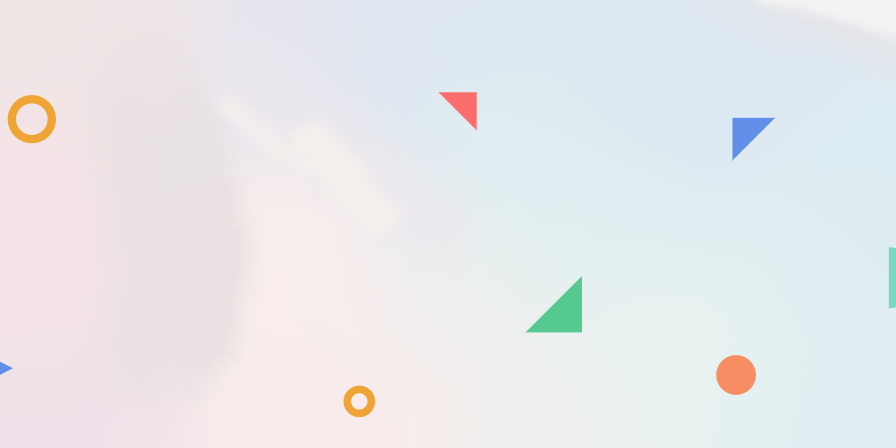
Give the GLSL for this background, as a Shadertoy shader.

```glsl
// Pale pastel watercolour wash with small scattered rings, discs and triangles.

// Layered sines give the washes a hand-painted wobble.
vec2 wobble(vec2 p) {
    vec2 offset = vec2(0.0);
    float size = 1.0;
    for (int i = 0; i < 4; i++) {
        offset += size * sin(p.yx * vec2(9.0, 7.0) / size + vec2(1.3, 4.1) + offset * 5.0);
        p = mat2(0.8, -0.6, 0.6, 0.8) * p;
        size *= 0.55;
    }
    return offset * 0.012;
}

// Adds a soft colour spot to a weighted sum.
void addWash(inout vec4 sum, vec2 p, vec2 center, float radius, vec3 color) {
    vec2 q = (p - center) / radius;
    sum += vec4(color, 1.0) * (exp(-dot(q, q)) + 0.0002);
}

float segment(vec2 p, vec2 a, vec2 b) {
    vec2 ab = b - a;
    return length(p - a - ab * clamp(dot(p - a, ab) / dot(ab, ab), 0.0, 1.0));
}

float ring(vec2 p, float radius, float halfWidth) {
    return abs(length(p) - radius) - halfWidth;
}

// Right triangle with equal legs; direction points along the legs.
float cornerTriangle(vec2 p, vec2 direction, float leg) {
    vec2 q = p * direction;
    return max(max(-q.x, -q.y), (q.x + q.y - leg) * 0.7071);
}

void fill(inout vec3 color, vec3 paint, float dist) {
    float pixel = 1.0 / iResolution.y;
    color = mix(color, paint, smoothstep(0.7 * pixel, -0.7 * pixel, dist));
}

vec3 background(vec2 p) {
    vec2 q = p + wobble(p);

    // Broad washes
    vec4 sum = vec4(0.0);
    addWash(sum, q, vec2(0.00, 1.00), 0.20, vec3(0.927, 0.902, 0.895));
    addWash(sum, q, vec2(0.27, 0.90), 0.22, vec3(0.945, 0.900, 0.902));
    addWash(sum, q, vec2(0.04, 0.48), 0.26, vec3(0.960, 0.890, 0.905));
    addWash(sum, q, vec2(0.10, 0.03), 0.24, vec3(0.942, 0.887, 0.918));
    addWash(sum, q, vec2(0.64, 0.93), 0.22, vec3(0.898, 0.902, 0.940));
    addWash(sum, q, vec2(1.05, 0.92), 0.28, vec3(0.867, 0.906, 0.948));
    addWash(sum, q, vec2(1.55, 0.82), 0.28, vec3(0.862, 0.908, 0.950));
    addWash(sum, q, vec2(1.20, 0.57), 0.26, vec3(0.888, 0.940, 0.942));
    addWash(sum, q, vec2(1.95, 0.45), 0.28, vec3(0.872, 0.930, 0.953));
    addWash(sum, q, vec2(1.90, 0.08), 0.25, vec3(0.882, 0.932, 0.948));
    addWash(sum, q, vec2(1.55, 0.23), 0.28, vec3(0.908, 0.948, 0.940));
    addWash(sum, q, vec2(1.20, 0.05), 0.22, vec3(0.938, 0.940, 0.930));
    addWash(sum, q, vec2(0.80, 0.08), 0.28, vec3(0.972, 0.924, 0.922));
    addWash(sum, q, vec2(0.66, 0.44), 0.20, vec3(0.972, 0.930, 0.925));
    addWash(sum, q, vec2(0.98, 0.36), 0.16, vec3(0.925, 0.937, 0.935));
    vec3 color = sum.rgb / sum.w;

    // Grey brush band with a curved right edge
    float bandEdge = 0.56 - 0.65 * (q.y - 0.46) * (q.y - 0.46);
    float band = smoothstep(0.16, 0.32, q.x) * smoothstep(0.03, -0.06, q.x - bandEdge);
    band *= smoothstep(0.02, 0.25, q.y) * smoothstep(1.05, 0.65, q.y);
    color = mix(color, vec3(0.904, 0.877, 0.878), 0.85 * band);

    // Lilac shadow and cream stroke
    float lilac = segment(q, vec2(0.58, 0.84), vec2(0.95, 0.50));
    color = mix(color, vec3(0.925, 0.908, 0.930), 0.65 * smoothstep(0.16, 0.02, lilac));
    float cream = segment(q, vec2(0.52, 0.78), vec2(0.83, 0.53)) - 0.02;
    cream = min(cream, segment(q, vec2(0.71, 0.69), vec2(0.84, 0.52)) - 0.045);
    color = mix(color, vec3(0.965, 0.940, 0.925), 0.8 * smoothstep(0.025, -0.025, cream));

    // Mint below a faint diagonal stroke
    float diagonal = q.y - 0.79 + 0.34 * (q.x - 1.02);
    float mint = smoothstep(0.02, -0.03, diagonal) * smoothstep(-0.3, -0.03, diagonal);
    mint *= smoothstep(0.95, 1.15, q.x) * smoothstep(1.95, 1.6, q.x);
    color = mix(color, vec3(0.876, 0.937, 0.947), 0.5 * mint);

    // White corner with a grey rim
    float corner = q.y - 1.0 + 0.28 * (q.x - 1.64);
    float rim = smoothstep(-0.13, 0.0, corner) * smoothstep(1.4, 1.8, q.x);
    color = mix(color, vec3(0.897, 0.895, 0.910), 0.8 * rim);
    return mix(color, vec3(0.953, 0.958, 0.950), smoothstep(-0.01, 0.03, corner));
}

void mainImage(out vec4 fragColor, in vec2 fragCoord) {
    vec2 p = fragCoord / iResolution.xy * vec2(2.0, 1.0);
    vec3 color = background(p);

    vec3 amber = vec3(0.937, 0.647, 0.212);
    vec3 blue = vec3(0.380, 0.557, 0.902);

    // Rings and discs
    fill(color, amber, ring(p - vec2(0.071, 0.734), 0.0445, 0.0093));
    fill(color, amber, ring(p - vec2(0.802, 0.104), 0.0267, 0.0085));
    fill(color, vec3(0.969, 0.557, 0.388), length(p - vec2(1.643, 0.163)) - 0.0443);
    vec2 half_disc = p - vec2(1.984, 0.380);
    fill(color, vec3(0.471, 0.851, 0.745), max(length(half_disc) - 0.068, -half_disc.x));

    // Triangles
    fill(color, vec3(0.984, 0.431, 0.427), cornerTriangle(p - vec2(1.064, 0.794), vec2(-1.0), 0.085));
    fill(color, blue, cornerTriangle(p - vec2(1.635, 0.737), vec2(1.0, -1.0), 0.095));
    fill(color, vec3(0.333, 0.788, 0.561), cornerTriangle(p - vec2(1.299, 0.258), vec2(-1.0, 1.0), 0.126));
    fill(color, blue, abs(p.y - 0.178) * 0.89 + (p.x - 0.029) * 0.45);

    fragColor = vec4(color, 1.0);
}
```
